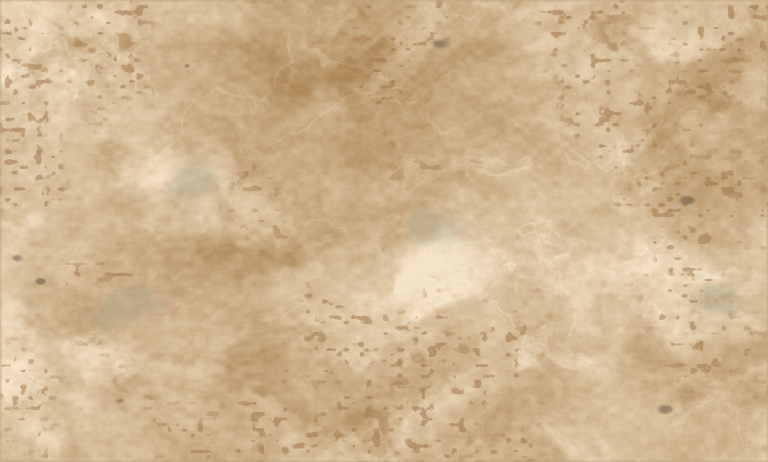
A WebGL 1 fragment shader for this texture:

```glsl
precision highp float;
// Travertine stone slab: warm tan clouds, cream veils, rusty pits and fine grain.

uniform vec2 u_resolution;

#define BASE_TONE 0.42
#define CLOUD_SCALE 2.4
#define CLOUD_GAIN 0.85
#define MOTTLE_GAIN 0.62
#define VEIL_GAIN 0.28
#define RUST_GAIN 0.17
#define GRAIN_GAIN 0.42
#define PIT_SCALE 75.0
#define PIT_DEPTH 0.50
#define STAIN_COUNT 4
#define CHIP_COUNT 7
#define RIM_WIDTH 0.006

const vec3 TAN = vec3(0.70, 0.56, 0.38);
const vec3 CREAM = vec3(0.95, 0.88, 0.77);
const vec3 RUST = vec3(0.61, 0.44, 0.26);
const vec3 STAIN = vec3(0.66, 0.64, 0.53);
const vec3 CHIP = vec3(0.40, 0.34, 0.26);

float hash(vec2 p) {
  return fract(sin(dot(p, vec2(127.1, 311.7))) * 43758.5453);
}

float noise(vec2 p) {
  vec2 i = floor(p);
  vec2 f = fract(p);
  f = f * f * (3.0 - 2.0 * f);
  float low = mix(hash(i), hash(i + vec2(1.0, 0.0)), f.x);
  float high = mix(hash(i + vec2(0.0, 1.0)), hash(i + 1.0), f.x);
  return mix(low, high, f.y);
}

// Rotated octaves hide the noise lattice; the mean is about one half.
float fbm(vec2 p) {
  float sum = 0.0;
  float gain = 0.5;
  for (int i = 0; i < 6; i++) {
    sum += gain * noise(p);
    p = mat2(1.62, 1.22, -1.22, 1.62) * p + 17.3;
    gain *= 0.5;
  }
  return sum;
}

// Broad layout: a rising pale seam and a paler left side.
float layout(vec2 p) {
  float seam = (p.y - 0.16 - 0.17 * p.x) / 0.085;
  return 0.20 * exp(-seam * seam) + 0.13 * smoothstep(0.5, 0.0, p.x);
}

// Soft irregular spot, one at its centre and zero outside its radius.
float spot(vec2 p, vec2 centre, float radius, float wobble) {
  vec2 d = (p - centre) * vec2(0.75, 1.2);
  return 1.0 - smoothstep(0.25, 1.0, length(d) / radius + wobble);
}

float pits(vec2 p, float scale, float mask) {
  float n = noise(p * scale * vec2(0.8, 1.15));
  n += 0.22 * (noise(p * scale * 2.3) - 0.5);
  return smoothstep(0.70, 0.86, n) * mask;
}

void main() {
  vec2 p = gl_FragCoord.xy / u_resolution.y;
  vec2 size = vec2(u_resolution.x / u_resolution.y, 1.0);

  // Warped domain, stretched a little along the rising bedding
  vec2 warp = vec2(fbm(p * 3.0 + 4.1), fbm(p * 3.0 + 31.7)) - 0.5;
  vec2 q = p + 0.32 * warp;
  vec2 bed = vec2(q.x * 0.8 + q.y * 0.15, q.y * 1.2 - q.x * 0.25);

  // Clouds, mottling, veils and rusty patches
  float tone = BASE_TONE + layout(q);
  tone += CLOUD_GAIN * (fbm(bed * CLOUD_SCALE + 8.3) - 0.5);
  tone += MOTTLE_GAIN * (fbm(bed * 9.0 + 52.0) - 0.5);
  float veil = smoothstep(0.50, 0.70, fbm(bed * 5.0 + 71.0));
  tone += VEIL_GAIN * veil;
  float rust = smoothstep(0.54, 0.66, fbm(bed * 6.5 + 23.0));
  tone -= RUST_GAIN * rust;

  // Thin cream crusts that come and go
  float crust = 1.0 - smoothstep(0.0, 0.022, abs(fbm(bed * 6.0 + 90.0) - 0.5));
  tone += 0.16 * crust * smoothstep(0.48, 0.62, fbm(q * 3.5 + 12.0));

  // Fine crystalline grain
  tone += GRAIN_GAIN * (fbm(p * vec2(58.0, 70.0) + 5.0) - 0.5);
  vec3 colour = mix(TAN, CREAM, clamp(tone, -0.1, 1.03));

  // Rusty pits in two sizes, gathered in patches
  float patches = smoothstep(0.42, 0.62, fbm(q * 4.5 + 40.0));
  float pitting = pits(p, PIT_SCALE, patches);
  pitting = max(pitting, 0.8 * pits(p + 3.7, PIT_SCALE * 0.5, patches * rust));
  colour = mix(colour, RUST, PIT_DEPTH * pitting);

  // Faint grey-green mineral stains
  float ragged = 1.6 * (fbm(p * 14.0 + 61.0) - 0.5);
  for (int i = 0; i < STAIN_COUNT; i++) {
    float k = float(i);
    vec2 centre = size * vec2(hash(vec2(k, 2.0)), 0.3 + 0.6 * hash(vec2(k, 9.0)));
    colour = mix(colour, STAIN, 0.42 * spot(p, centre, 0.065, ragged));
  }

  // Small dark chips
  for (int i = 0; i < CHIP_COUNT; i++) {
    float k = float(i);
    vec2 centre = size * vec2(hash(vec2(k, 5.0)), hash(vec2(k, 14.0)));
    float radius = mix(0.008, 0.018, hash(vec2(k, 21.0)));
    colour = mix(colour, CHIP, 0.55 * spot(p, centre, radius, ragged));
  }

  // Worn rim
  vec2 inset = min(p, size - p);
  float rim = 1.0 - smoothstep(0.0, RIM_WIDTH, min(inset.x, inset.y));
  colour = mix(colour, vec3(0.74, 0.65, 0.50), 0.55 * rim);

  gl_FragColor = vec4(colour, 1.0);
}
```
